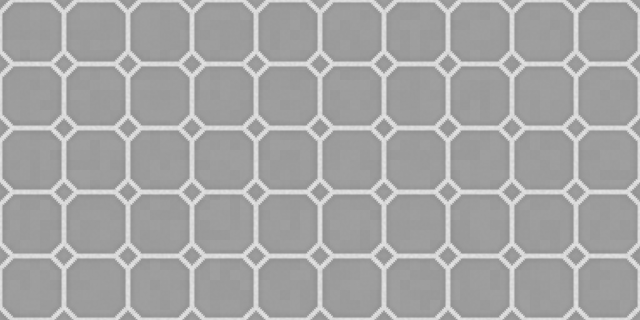
A Shadertoy shader for this pattern:

```glsl
// Grey octagon-and-dot paving: octagonal tiles with small diamonds at the corners.
// Pale joints come from distances to the nearest lattice corner; the diagonal joints
// are serrated, and the stone has faint square patches and gradient-noise grain.

#define ROWS 5.0              // tiles down the canvas
#define DIAMOND 0.2           // half diagonal of the diamond centre line, in tiles
#define JOINT_HALF 0.037      // half width of a joint
#define JOINT_SOFT 0.02       // softness of the joint edge
#define TOOTH_COUNT 19.0      // serrations per tile along a diagonal
#define TOOTH_DEPTH 0.014     // serration depth
#define PATCHES 6.4           // square patches per tile
#define PATCH_TONE 0.022      // tone range of the patches
#define GRAIN 0.025           // strength of the fine grain
#define EDGE_SHADE 0.04       // darkening of the stone beside joints
#define STONE vec3(0.613)
#define GROUT vec3(0.862)

float hash(vec2 p) {
    vec3 q = fract(p.xyx * vec3(0.1031, 0.1030, 0.0973));
    q += dot(q, q.yzx + 33.33);
    return fract((q.x + q.y) * q.z);
}

vec2 gradientAt(vec2 cell) {
    float angle = 6.2832 * hash(cell);
    return vec2(cos(angle), sin(angle));
}

float gradientNoise(vec2 p) {
    vec2 i = floor(p), f = fract(p);
    vec2 u = f * f * f * (f * (f * 6.0 - 15.0) + 10.0);
    vec2 e = vec2(0.0, 1.0);
    float low = mix(dot(gradientAt(i), f),
                    dot(gradientAt(i + e.yx), f - e.yx), u.x);
    float high = mix(dot(gradientAt(i + e), f - e),
                     dot(gradientAt(i + 1.0), f - 1.0), u.x);
    return mix(low, high, u.y);
}

// Distance to the centre line of the nearest joint
float jointDistance(vec2 p) {
    vec2 a = abs(p - round(p));
    float reach = a.x + a.y;
    float tooth = abs(fract((a.x - a.y) * TOOTH_COUNT) - 0.5) * 4.0 - 1.0;
    float diamond = abs(reach - DIAMOND + TOOTH_DEPTH * tooth) * 0.7071;
    float straight = max(min(a.x, a.y), DIAMOND - reach);
    return min(diamond, straight);
}

void mainImage(out vec4 fragColor, in vec2 fragCoord) {
    vec2 p = fragCoord / iResolution.y * ROWS;
    float pixel = ROWS / iResolution.y;
    float d = jointDistance(p);
    float grain = gradientNoise(p * 19.0 + 7.3);

    // Stone: quiet patches, darker and rougher towards the joints
    float nearJoint = 1.0 - smoothstep(0.05, 0.14, d);
    float tone = PATCH_TONE * (hash(floor(p * PATCHES) + 11.0) - 0.5);
    tone += GRAIN * grain * (0.3 + nearJoint);
    tone -= EDGE_SHADE * nearJoint * (0.7 + 0.5 * grain);

    // Joints
    float soft = max(JOINT_SOFT, 0.7 * pixel);
    float joint = 1.0 - smoothstep(JOINT_HALF - soft, JOINT_HALF + soft, d);
    vec3 grout = GROUT + 2.0 * GRAIN * grain;
    fragColor = vec4(mix(STONE + tone, grout, joint), 1.0);
}
```
